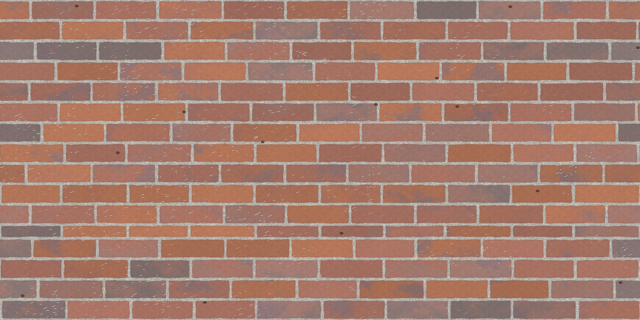
This texture is drawn by a Shadertoy shader. Its source:

```glsl
const float BRICKS_ACROSS = 10.0;
const float BRICK_PITCH = 2.0 / BRICKS_ACROSS;
const float ROW_PITCH = 0.0638;
const float THIN_ROW = 11.0;            // counted from the top
const float THIN_HEIGHT = 1.0 - 15.0 * ROW_PITCH;
const float MORTAR_HALF = 0.0043;
const float CORNER_RADIUS = 0.004;
const float JOINT_JITTER = 0.055;
const float EDGE_ROUGHNESS = 0.0017;

const vec3 MORTAR = vec3(0.725, 0.715, 0.69);
const vec3 ORANGE = vec3(0.69, 0.45, 0.34);
const vec3 RED = vec3(0.645, 0.435, 0.375);
const vec3 DULL = vec3(0.61, 0.46, 0.425);
const vec3 DARK = vec3(0.51, 0.445, 0.435);
const vec3 VIOLET = vec3(0.52, 0.44, 0.46);
const vec3 PIT = vec3(0.27, 0.20, 0.18);

// Bond shift of each row, top to bottom, in brick lengths
const float ROW_SHIFT[16] = float[16](
    0.47, 0.96, 0.53, 0.88, 0.44, 0.93, 0.65, 0.99,
    0.43, 0.98, 0.49, 0.98, 0.52, 1.00, 0.62, 1.02);

float hash(vec2 p) {
    vec3 q = fract(p.xyx * 0.1031);
    q += dot(q, q.yzx + 33.33);
    return fract((q.x + q.y) * q.z);
}

// Layered, warped sines, roughly -1 to 1
float sines(vec2 p) {
    float sum = 0.0, amp = 0.55;
    for (int i = 0; i < 4; i++) {
        sum += amp * sin(p.x + 1.4 * sin(p.y)) * cos(p.y + 1.1 * sin(p.x * 0.8));
        p = mat2(1.5, 1.2, -1.2, 1.5) * p + 2.7;
        amp *= 0.6;
    }
    return sum;
}

// Cellular noise: distance to the nearest point, and its random id
vec2 cellular(vec2 p) {
    vec2 base = floor(p), nearest = vec2(9.0, 0.0);
    for (int y = -1; y <= 1; y++)
    for (int x = -1; x <= 1; x++) {
        vec2 c = base + vec2(x, y);
        vec2 point = c + vec2(hash(c), hash(c + 57.0));
        float d = distance(p, point);
        if (d < nearest.x) nearest = vec2(d, hash(c + 113.0));
    }
    return nearest;
}

float jointAt(float n, float row) {
    return n + JOINT_JITTER * (hash(vec2(mod(n, BRICKS_ACROSS), row + 40.0)) - 0.5);
}

// Pale or dark specks: keeps only a share of the cells
float specks(vec2 p, float radius, float share) {
    vec2 c = cellular(p);
    return smoothstep(radius, radius * 0.4, c.x) * step(c.y, share);
}

vec3 brickColor(vec2 p, vec2 id, float inset) {
    // Tone per brick, warmer around the lower middle
    vec2 fromWarm = (p - vec2(0.95, 0.42)) / vec2(0.75, 0.33);
    float warmth = exp(-dot(fromWarm, fromWarm));
    float blotch = sines(p * vec2(24.0, 38.0) + id * 7.3);
    float tone = hash(id + 3.0) + 0.42 * (warmth - 0.32) + 0.12 * blotch;
    vec3 color = mix(DARK, DULL, smoothstep(0.04, 0.2, tone));
    color = mix(color, RED, smoothstep(0.22, 0.42, tone));
    color = mix(color, ORANGE, smoothstep(0.58, 0.8, tone));

    // Kiln-burnt patches
    float burnt = smoothstep(0.0, 0.7, sines(p * vec2(17.0, 22.0) + id * 3.1));
    color = mix(color, VIOLET, burnt * 0.75 * step(0.6, hash(id + 21.0)));
    color *= 0.94 + 0.12 * hash(id + 9.0);

    // Fine grain, darker rim, pale scratches
    color *= 1.0 + 0.035 * sines(p * 190.0) + 0.03 * (cellular(p * 130.0).x - 0.5);
    color *= mix(0.93, 1.0, smoothstep(0.0, 0.006, inset));
    vec2 slanted = mat2(0.94, -0.34, 0.34, 0.94) * p;
    float scratch = specks(slanted * vec2(45.0, 170.0), 0.38, 0.09)
                  + specks(p * vec2(95.0, 120.0), 0.35, 0.05);
    float worn = smoothstep(-0.3, 0.6, sines(p * 11.0 + 4.0));
    return mix(color, MORTAR, min(scratch, 1.0) * worn * 0.6);
}

void mainImage(out vec4 fragColor, in vec2 fragCoord) {
    vec2 p = fragCoord / iResolution.xy * vec2(2.0, 1.0);
    float pixel = 1.0 / iResolution.y;

    // Row lookup, with one thin course
    float depth = 1.0 - p.y + 0.0009 * sines(p * vec2(9.0, 5.0));
    depth = clamp(depth, 0.0, 0.9999);
    float thinTop = THIN_ROW * ROW_PITCH, height = ROW_PITCH;
    float row = floor(depth / ROW_PITCH), top = row * ROW_PITCH;
    if (depth >= thinTop + THIN_HEIGHT) {
        float below = floor((depth - thinTop - THIN_HEIGHT) / ROW_PITCH);
        row = THIN_ROW + 1.0 + below;
        top = thinTop + THIN_HEIGHT + below * ROW_PITCH;
    } else if (depth >= thinTop) {
        row = THIN_ROW;
        top = thinTop;
        height = THIN_HEIGHT;
    }

    // Brick lookup between two jittered joints
    float u = p.x / BRICK_PITCH - ROW_SHIFT[clamp(int(row), 0, 15)];
    float n = floor(u);
    n += step(jointAt(n + 1.0, row), u) - step(u, jointAt(n, row));
    float side = min(u - jointAt(n, row), jointAt(n + 1.0, row) - u) * BRICK_PITCH;
    float level = min(depth - top, top + height - depth);
    vec2 id = vec2(mod(n, BRICKS_ACROSS), row);

    // Rounded brick outline with chipped edges
    vec2 q = CORNER_RADIUS + MORTAR_HALF - vec2(side, level);
    float dist = length(max(q, 0.0)) + min(max(q.x, q.y), 0.0) - CORNER_RADIUS;
    dist += EDGE_ROUGHNESS * (sines(p * 75.0) + 0.5 * sines(p * 21.0));

    vec3 mortar = MORTAR * (0.9 + 0.2 * cellular(p * 150.0).x + 0.06 * sines(p * 110.0));
    vec3 color = mix(brickColor(p, id, -dist), mortar, smoothstep(-pixel, pixel, dist));

    // Rare dark pits
    color = mix(color, PIT, 0.8 * specks(p * vec2(11.0, 15.0) + 5.0, 0.09, 0.05));
    fragColor = vec4(color, 1.0);
}
```
